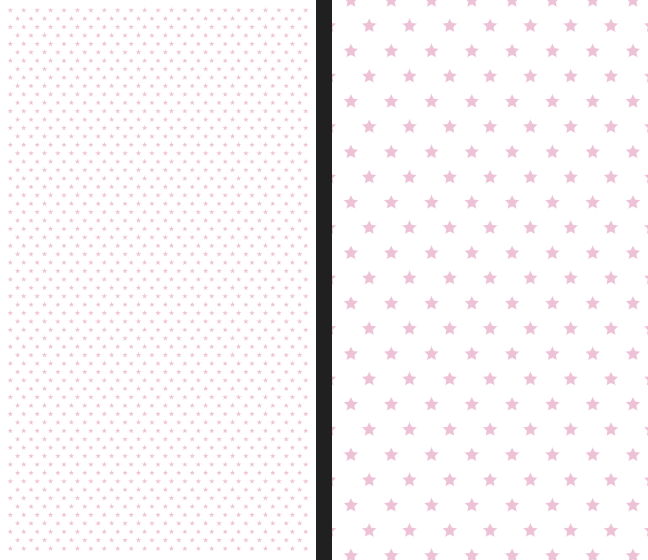
Left, the full canvas; right, a detail of the centre.
Write a Shadertoy shader that draws this pattern.

```glsl
// Signed distance to the edge of an upright five-pointed star
float starDistance(vec2 p, float outer, float inner) {
    float sector = 6.2831853 / 5.0;
    float angle = mod(atan(p.x, p.y) + 0.5 * sector, sector) - 0.5 * sector;
    vec2 folded = length(p) * vec2(cos(angle), abs(sin(angle)));
    vec2 tip = vec2(outer, 0.0);
    vec2 edge = inner * vec2(cos(0.5 * sector), sin(0.5 * sector)) - tip;
    return dot(folded - tip, normalize(vec2(edge.y, -edge.x)));
}

void mainImage(out vec4 fragColor, in vec2 fragCoord) {
    // Canvas widths, measured from the upper left
    float pixel = 1.0 / iResolution.x;
    vec2 p = vec2(fragCoord.x, iResolution.y - fragCoord.y) * pixel;
    vec2 pitch = vec2(0.0425, 0.02662);

    // Staggered rows, with a plain margin around the grid
    float row = clamp(round((p.y - 0.0324) / pitch.y), 0.0, 64.0);
    float stagger = mod(row, 2.0);
    float firstX = mix(0.0326, 0.0558, stagger);
    float column = clamp(round((p.x - firstX) / pitch.x), 0.0, 22.0 - stagger);
    vec2 center = vec2(firstX, 0.0324) + vec2(column, row) * pitch;

    // Pink star on white
    vec2 offset = (p - center) * vec2(1.0, -1.0);
    float d = starDistance(offset, 0.0077, 0.0039);
    float cover = 1.0 - smoothstep(-0.7 * pixel, 0.7 * pixel, d);
    fragColor = vec4(mix(vec3(1.0), vec3(0.93, 0.76, 0.84), cover), 1.0);
}
```
